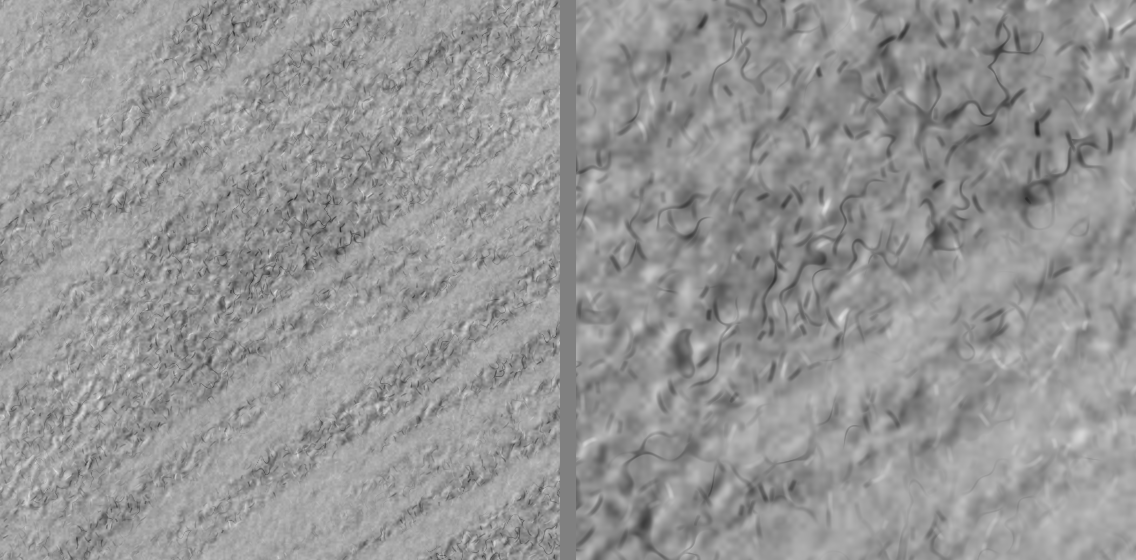
Left: the whole. Right: its middle third, enlarged.
Reproduce this texture procedurally as a WebGL 1 fragment shader.

```glsl
precision highp float;
uniform vec2 u_resolution;

#define SMOOTH_TONE 0.660
#define ROUGH_TONE 0.606
#define STREAK_FREQ 19.0
#define STREAK_STRETCH 1.9
#define GRAIN_FREQ 120.0
#define GRAIN_CONTRAST 0.22
#define RELIEF 0.22
#define STROKE_CELLS 76.0
#define CREASE_DEPTH 0.20
#define FIBRE_LIGHT 0.13
#define PATCH_DEPTH 0.13

float hash(vec2 p) {
  vec3 q = fract(p.xyx * 0.1031);
  q += dot(q, q.yzx + 33.33);
  return fract((q.x + q.y) * q.z);
}

float noise(vec2 p) {
  vec2 cell = floor(p);
  vec2 f = fract(p);
  f = f * f * (3.0 - 2.0 * f);
  float low = mix(hash(cell), hash(cell + vec2(1.0, 0.0)), f.x);
  float high = mix(hash(cell + vec2(0.0, 1.0)), hash(cell + 1.0), f.x);
  return mix(low, high, f.y);
}

mat2 turn(float angle) {
  float c = cos(angle), s = sin(angle);
  return mat2(c, -s, s, c);
}

// Short bent strokes, one per cell; share is the fraction of cells filled
float strokes(vec2 p, float share, float seed) {
  vec2 home = floor(p);
  float ink = 0.0;
  for (int j = -1; j <= 1; j++) {
    for (int i = -1; i <= 1; i++) {
      vec2 cell = home + vec2(float(i), float(j));
      vec2 key = cell + seed;
      vec2 jitter = vec2(hash(key + 11.3), hash(key + 47.7));
      vec2 q = p - cell - 0.1 - 0.8 * jitter;
      q = turn(mix(0.4, 2.3, hash(key + 83.1))) * q;
      float reach = mix(0.2, 0.7, hash(key + 131.9));
      q.y += (hash(key + 171.3) - 0.5) * 0.9 * q.x * q.x;
      float taper = 1.0 - smoothstep(0.4, 1.0, abs(q.x) / (reach + 0.12));
      float line = 1.0 - smoothstep(0.02, 0.18, abs(q.y));
      float strength = mix(0.25, 1.0, hash(key + 211.7));
      ink = max(ink, line * taper * strength * step(hash(key + 251.9), share));
    }
  }
  return ink;
}

// Thin wandering lines along the mid level of a noise, broken by a second one
float wrinkles(vec2 p) {
  float level = abs(noise(p) - 0.5);
  float gaps = smoothstep(0.35, 0.7, noise(p * 0.7 + 43.0));
  return (1.0 - smoothstep(0.01, 0.13, level)) * gaps;
}

// Slanted streaks that flatten slightly towards the right
float streaks(vec2 p) {
  float across = p.y - 0.85 * p.x + 0.13 * p.x * p.x;
  float wide = noise(vec2(p.x * STREAK_STRETCH, across * STREAK_FREQ) + 7.0);
  float thin = noise(vec2(p.x * STREAK_STRETCH * 1.5, across * STREAK_FREQ * 2.0) + 61.0);
  return 0.62 * wide + 0.38 * thin;
}

void main() {
  vec2 p = gl_FragCoord.xy / u_resolution.y;

  // Matted areas between smooth streaks, with ragged borders
  float ragged = noise(p * 50.0 + 19.0) - 0.5;
  float middle = exp(-7.0 * dot(p - 0.5, p - 0.5));
  float field = streaks(p) + 0.14 * ragged - 0.05 * middle;
  float rough = 1.0 - smoothstep(0.4, 0.7, field);

  // Broad shading and clumps
  float patches = 0.55 * noise(p * 5.0 + 31.0) + 0.45 * noise(p * 19.0 + 5.0);
  float tone = mix(SMOOTH_TONE, ROUGH_TONE, rough);
  tone -= PATCH_DEPTH * (patches - 0.5 + 0.15 * middle) * (0.3 + rough);

  // Fine grain and side-lit relief of the matted hair
  vec2 g = turn(1.1) * p * GRAIN_FREQ * vec2(0.7, 1.1);
  float grain = 0.5 * noise(g) + 0.5 * noise(p * GRAIN_FREQ * 2.1 + 17.0) - 0.5;
  tone += GRAIN_CONTRAST * grain * mix(0.55, 1.0, rough);
  vec2 h = g * 0.85 + 1.2 * vec2(noise(p * 60.0), noise(p * 60.0 + 37.0));
  float relief = noise(h + vec2(0.1, 0.35)) - noise(h - vec2(0.1, 0.35));
  tone += RELIEF * relief * mix(0.25, 1.0, rough);

  // Dark creases and sparse pale fibres
  float crease = strokes(p * STROKE_CELLS, 0.55, 3.0);
  vec2 w = turn(1.2) * p * vec2(1.0, 1.4) * STROKE_CELLS * 0.75;
  crease = max(crease, 0.7 * wrinkles(w + noise(p * 90.0)));
  tone -= CREASE_DEPTH * crease * mix(0.12, 1.0, rough) * mix(0.3, 1.4, patches);
  tone += FIBRE_LIGHT * strokes(p * STROKE_CELLS * 1.1 + 9.0, 0.2, 71.0) * mix(0.3, 1.0, rough);

  gl_FragColor = vec4(vec3(clamp(tone, 0.0, 1.0)), 1.0);
}
```
